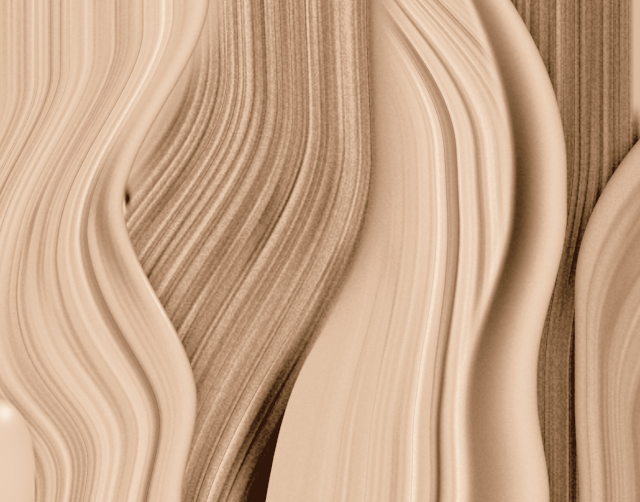
Give the GLSL for this texture, as a WebGL 1 fragment shader.

```glsl
precision highp float;
// Folded smears of beige cream with combed, flowing grooves.
uniform vec2 u_resolution;

float hash(vec2 p) {
  vec3 q = fract(p.xyx * 0.1031);
  q += dot(q, q.yzx + 33.33);
  return fract((q.x + q.y) * q.z);
}

float noise(vec2 p) {
  vec2 i = floor(p), f = fract(p);
  f = f * f * (3.0 - 2.0 * f);
  return mix(mix(hash(i), hash(i + vec2(1, 0)), f.x),
             mix(hash(i + vec2(0, 1)), hash(i + vec2(1, 1)), f.x), f.y);
}

float fall(float a, float b, float x) { return 1.0 - smoothstep(a, b, x); }
float fade(float d, float rate) { return exp(-max(d, 0.0) * rate); }
float bump(float x, float width) { return exp(-x * x / (width * width)); }

// Fold outlines: horizontal position at height y
float leftFold(float y) {
  return 0.284 + 0.024 * smoothstep(0.0, 0.2, y) - 0.115 * smoothstep(0.2, 0.6, y)
    + 0.135 * smoothstep(0.58, 1.02, y);
}
float middleFold(float y) {
  return 0.33 + 0.257 * smoothstep(-0.2, 0.68, y) - 0.008 * smoothstep(0.65, 1.0, y);
}
float rightFold(float y) {
  float top = max(y - 0.65, 0.0);
  return 0.859 - 0.02 * smoothstep(0.0, 0.22, y) + 0.047 * smoothstep(0.25, 0.58, y)
    - 0.72 * top * top;
}
float cornerFold(float y) {
  float top = max(y - 0.42, 0.0);
  return 0.905 - 0.007 * smoothstep(0.0, 0.2, y) + 1.1 * top * top;
}

// Combed grooves across s, changing slowly along y, lit from the side
float height(float s, float y, float seed) {
  return 0.5 * noise(vec2(s * 50.0 + seed, y * 1.1)) + 0.45 * noise(vec2(s * 115.0 + seed, y * 1.4 + 7.0))
    + 0.3 * noise(vec2(s * 240.0 + seed, y * 1.8 + 19.0));
}
float grooves(float s, float y, float seed) {
  float relief = height(s + 0.002, y, seed) - height(s - 0.002, y, seed);
  float crease = smoothstep(0.8, 1.0, 1.0 - abs(2.0 * noise(vec2(s * 62.0 - seed, y)) - 1.0));
  return 0.8 * height(s, y, seed) - 0.46 + 0.8 * relief - 0.25 * crease;
}

// Tone 0..1.2 from deep brown to gloss
vec3 creamColor(float t) {
  vec3 c = mix(vec3(0.19, 0.09, 0.04), vec3(0.44, 0.31, 0.18), clamp(t * 5.0, 0.0, 1.0));
  c = mix(c, vec3(0.61, 0.46, 0.34), clamp(t * 5.0 - 1.0, 0.0, 1.0));
  c = mix(c, vec3(0.74, 0.59, 0.47), clamp(t * 5.0 - 2.0, 0.0, 1.0));
  c = mix(c, vec3(0.87, 0.74, 0.63), clamp(t * 5.0 - 3.0, 0.0, 1.0));
  c = mix(c, vec3(0.93, 0.83, 0.74), clamp(t * 5.0 - 4.0, 0.0, 1.0));
  return mix(c, vec3(1.0, 0.97, 0.92), clamp(t * 5.0 - 5.0, 0.0, 1.0));
}

void main() {
  vec2 uv = gl_FragCoord.xy / u_resolution;
  float x = uv.x, y = uv.y;
  float soft = max(0.0016, 0.8 / u_resolution.x);
  float grain = noise(uv * vec2(390.0, 290.0)) - 0.5;

  // Signed distances to the right of each fold
  float a = x - leftFold(y);
  float bend = x - middleFold(y);
  float b = bend - 0.06 * fall(-0.1, 0.3, y);
  float c = x - rightFold(y);
  float d = x - cornerFold(y);

  // Left smear: soft grooves, smooth rolled rim
  float s = x - leftFold(y - 0.8 * a);
  float left = 0.83 + 0.42 * grooves(s, y, 3.0) * smoothstep(0.012, 0.06, -a) + 0.04 * grain;
  left -= 0.4 * bump(s + 0.062, 0.006) * fall(0.5, 0.8, y) - 0.1 * bump(s + 0.076, 0.008);
  left -= 0.3 * bump(a + 0.035, 0.016) * bump(y - 0.53, 0.16);
  left += 0.13 * bump(a + 0.014, 0.012) - 0.3 * fade(-a, 230.0);
  left += 0.25 * bump(a + 0.006, 0.003) * bump(y - 0.4, 0.09);

  // Combed middle valley, shaded beneath both folds
  s = x - middleFold(y + 0.85 * bend);
  float valley = 0.6 + 0.75 * grooves(s * 1.3, y, 41.0) + 0.14 * grain;
  valley = mix(valley, 0.8, 0.85 * fall(0.0, 0.05, a) * smoothstep(0.53, 0.66, y));
  valley -= 0.22 * fade(a, 45.0) * fall(0.4, 0.56, y);
  valley += 0.1 * bump(b + 0.03, 0.012) * smoothstep(0.3, 0.5, y);
  valley -= 0.2 * fade(-b, 75.0);
  valley -= 0.7 * fall(0.02, 0.07, -b) * fall(0.05, 0.42, y);

  // Broad central smear, with a deep channel and a smooth right rim
  float w = b / (b - c);
  float top = max(y - 0.7, 0.0);
  float flow = w + 0.2 * smoothstep(0.2, 0.7, y) + 4.0 * top * top;
  float comb = smoothstep(0.02, 0.3, w) * fall(0.62, 0.74, w);
  float center = 0.84 + (0.3 + 0.25 * smoothstep(0.4, 0.6, flow)) * grooves(flow * 0.3, y, 83.0) * comb;
  center += 0.04 * grain - 0.3 * fade(b, 38.0) * smoothstep(0.25, 0.55, y);
  center -= comb * (0.33 * bump(flow - 0.61, 0.02) + 0.28 * bump(flow - 0.73, 0.017));
  center += comb * (0.12 * bump(flow - 0.66, 0.025) + 0.12 * bump(flow - 0.79, 0.025));
  center += 0.12 * bump(w - 0.685, 0.02);
  center -= 0.72 * smoothstep(0.695, 0.745, w) * fall(0.75, 0.92, w) * (0.5 + 0.5 * bump(y - 0.58, 0.3));
  center += 0.12 * bump(w - 0.94, 0.04) - 0.25 * fade(-c, 220.0);

  // Dark combed background on the right
  s = x - 0.045 * smoothstep(0.25, 0.7, y);
  float back = 0.41 + 0.5 * grooves(s * 1.3, y, 127.0) + 0.13 * grain;
  back -= 0.17 * fade(c, 60.0) + 0.33 * fade(-d, 75.0);
  back = mix(back, 0.78, smoothstep(0.982, 0.992, x) * smoothstep(0.74, 0.8, y));

  // Rounded smear in the lower right corner: bisect for its nested outlines
  float inner = 0.0, outer = max(d, 0.0);
  for (int i = 0; i < 14; i++) {
    s = 0.5 * (inner + outer);
    if (s + cornerFold(y + 3.3 * s) < x) inner = s; else outer = s;
  }
  float corner = 0.68 + 0.4 * grooves(s * 1.3, y, 171.0) * smoothstep(0.008, 0.03, s) + 0.05 * grain;
  corner += 0.08 * bump(s - 0.01, 0.008) - 0.28 * fade(d, 170.0);

  // Stack the folds
  float softFold = soft + 0.008 * smoothstep(0.2, 0.5, y);
  float tone = mix(valley, center, smoothstep(-softFold, softFold, b));
  tone = mix(tone, back, smoothstep(-soft, soft, c));
  tone = mix(tone, corner, smoothstep(-soft, soft, d));
  tone = mix(left, tone, smoothstep(-soft, soft, a));

  // Pinched hollow with a glint, and the glossy dab at lower left
  tone -= 0.7 * bump(x - 0.199, 0.005) * bump(y - 0.605, 0.018);
  tone += 0.45 * bump(x - 0.194, 0.002) * bump(y - 0.59, 0.018);
  float dab = length((uv - vec2(-0.005, 0.06)) / vec2(0.06, 0.145));
  tone -= 0.14 * fade(dab - 1.0, 7.0) * smoothstep(0.97, 1.03, dab);
  float gloss = 0.25 * bump(length((uv - vec2(0.008, 0.18)) * vec2(1.5, 1.0)), 0.025);
  tone = mix(tone, 0.96 - 0.1 * dab * dab + gloss, fall(0.9, 1.05, dab));

  gl_FragColor = vec4(creamColor(clamp(tone, 0.0, 1.2)), 1.0);
}
```
